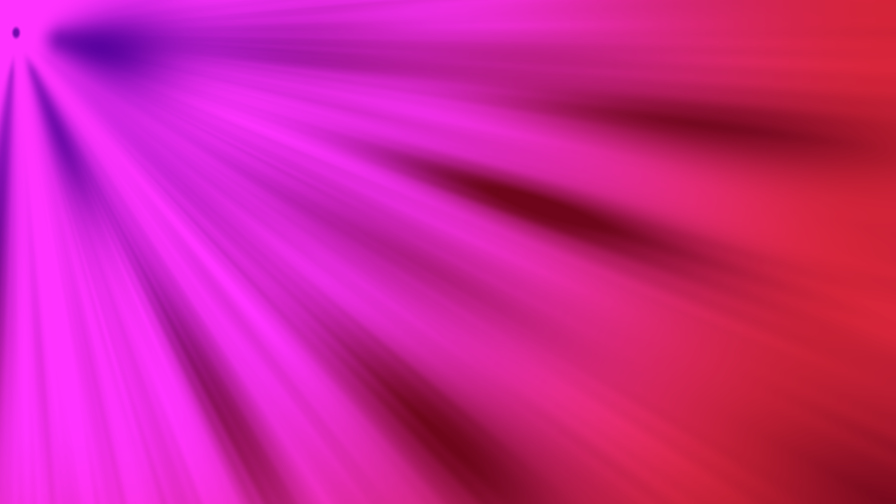
This background is drawn by a Shadertoy shader. Its source:

```glsl
const vec2 SOURCE = vec2(0.032, 0.935);
const vec3 MAGENTA = vec3(1.0, 0.2, 1.0);
const vec3 CRIMSON = vec3(0.88, 0.155, 0.24);
const vec3 INDIGO = vec3(0.33, 0.0, 0.61);
const vec3 MAROON = vec3(0.43, 0.02, 0.10);
const float COARSE_STREAKS = 0.24;
const float FINE_STREAKS = 0.11;
const float EYE_RADIUS = 0.014;
const int BAND_COUNT = 12;

// Shadow bands: angle below horizontal, angular width, distance, length
const vec4 BANDS[BAND_COUNT] = vec4[](
    vec4(0.18, 0.38, 0.17, 0.16),
    vec4(0.05, 0.14, 0.50, 0.30),
    vec4(0.05, 0.05, 1.00, 0.35),
    vec4(0.13, 0.055, 1.38, 0.45),
    vec4(0.32, 0.050, 1.08, 0.36),
    vec4(0.52, 0.075, 0.90, 0.45),
    vec4(0.755, 0.075, 1.16, 0.36),
    vec4(0.72, 0.10, 0.45, 0.30),
    vec4(1.06, 0.060, 0.85, 0.38),
    vec4(1.17, 0.13, 0.22, 0.20),
    vec4(1.68, 0.085, 0.42, 0.42),
    vec4(0.50, 0.12, 2.02, 0.34)
);
const float STRENGTHS[BAND_COUNT] = float[](
    0.95, 0.45, 0.35, 0.75, 0.95, 0.45,
    0.85, 0.30, 0.65, 0.80, 0.80, 0.75
);

float hash(vec2 p) {
    p = fract(p * vec2(0.1031, 0.1137));
    p += dot(p, p.yx + 33.33);
    return fract((p.x + p.y) * p.x * 17.0);
}

float noise(vec2 p) {
    vec2 cell = floor(p);
    vec2 f = fract(p);
    f = f * f * (3.0 - 2.0 * f);
    float low = mix(hash(cell), hash(cell + vec2(1, 0)), f.x);
    float high = mix(hash(cell + vec2(0, 1)), hash(cell + vec2(1, 1)), f.x);
    return mix(low, high, f.y);
}

// Combined darkness of the broad bands
float bandShadow(float angle, float dist) {
    float light = 1.0;
    for (int i = 0; i < BAND_COUNT; i++) {
        vec2 d = (vec2(angle, dist) - BANDS[i].xz) / BANDS[i].yw;
        light *= 1.0 - STRENGTHS[i] * exp(-dot(d, d));
    }
    return 1.0 - light;
}

// Thin radial streaks that change slowly along each ray
float streaks(float angle, float dist) {
    float coarse = noise(vec2(angle * 22.0 + 40.0, dist * 1.5));
    float fine = noise(vec2(angle * 75.0 + 300.0, dist * 2.0 + 7.0));
    return COARSE_STREAKS * (coarse - 0.2) + FINE_STREAKS * (fine - 0.5);
}

void mainImage(out vec4 fragColor, in vec2 fragCoord) {
    vec2 p = fragCoord / iResolution.y - SOURCE;
    float dist = length(p);
    float angle = atan(-p.y, p.x);

    // Hue shifts from violet to red away from the source
    vec3 lit = mix(MAGENTA, CRIMSON, smoothstep(0.75, 1.75, dist));
    vec3 dark = mix(INDIGO, MAROON, smoothstep(0.15, 1.05, dist));

    float shadow = bandShadow(angle, dist);
    shadow += streaks(angle, dist) * smoothstep(0.1, 0.7, dist);
    shadow *= smoothstep(0.035, 0.09, dist);
    vec3 color = mix(lit, dark, clamp(shadow, 0.0, 1.0));

    // Small dark eye at the source
    float eye = 1.0 - smoothstep(0.3 * EYE_RADIUS, EYE_RADIUS, length(p * vec2(1.3, 0.9)));
    color = mix(color, INDIGO, 0.8 * eye);

    fragColor = vec4(color, 1.0);
}
```
